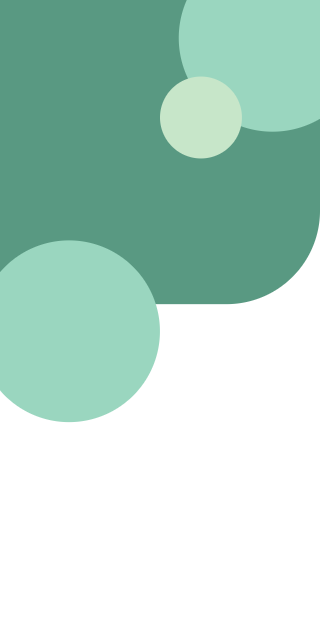
A WebGL 1 fragment shader for this background:

```glsl
precision highp float;
// Flat green panel with one rounded corner and three overlapping pastel discs on white.

uniform vec2 u_resolution;

float disc(vec2 p, vec2 center, float radius) {
  return length(p - center) - radius;
}

// Signed distance to a quadrant below-right bounded by a rounded corner.
float roundedCorner(vec2 p, vec2 corner, float radius) {
  vec2 q = vec2(p.x - corner.x, corner.y - p.y) + radius;
  return length(max(q, 0.0)) + min(max(q.x, q.y), 0.0) - radius;
}

// Antialiased coverage, one pixel wide.
float cover(float dist) {
  return clamp(0.5 - dist * u_resolution.y / 2.0, 0.0, 1.0);
}

void main() {
  // The canvas spans 1 unit across and 2 units up.
  vec2 p = 2.0 * gl_FragCoord.xy / u_resolution.y;

  vec3 white = vec3(1.0);
  vec3 green = vec3(0.35, 0.60, 0.51);
  vec3 mint = vec3(0.604, 0.84, 0.75);
  vec3 cream = vec3(0.78, 0.90, 0.79);

  // Panel
  vec3 color = mix(white, green, cover(roundedCorner(p, vec2(1.0, 1.0495), 0.292)));

  // Large mint discs
  color = mix(color, mint, cover(disc(p, vec2(0.8516, 1.8815), 0.293)));
  color = mix(color, mint, cover(disc(p, vec2(0.2158, 0.9648), 0.284)));

  // Small pale disc on top
  color = mix(color, cream, cover(disc(p, vec2(0.628, 1.6328), 0.128)));

  gl_FragColor = vec4(color, 1.0);
}
```
